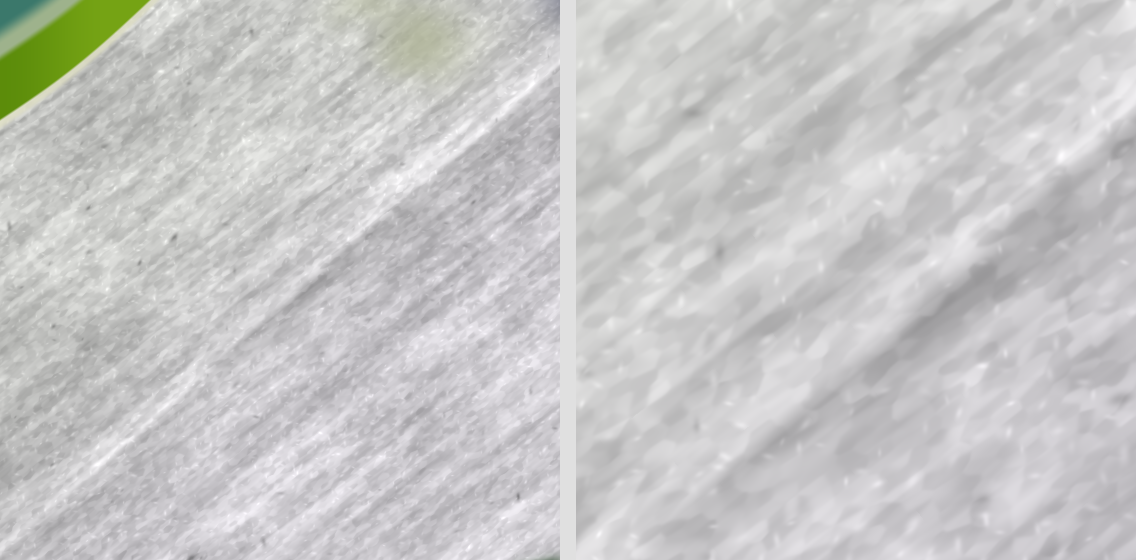
Left, the full canvas; right, a detail of the centre.
Give the GLSL for this texture, as a WebGL 2 fragment shader.

```glsl
#version 300 es
precision highp float;
// A pale, weathered leaf blade with a raised diagonal midrib and a green blade behind it.
// Stretched smooth cellular noise makes the fibres, clouds and grain; scattered
// ellipses make the flecks, and soft distance profiles shade the rib, rim and stains.
uniform vec2 u_resolution;
out vec4 fragColor;

vec3 hash3(vec2 p) {
    vec3 q = fract(vec3(p.xyx) * vec3(0.1031, 0.1030, 0.0973));
    q += dot(q, q.yxz + 33.33);
    return fract((q.xxy + q.yzz) * q.zyx);
}

// Smooth cellular noise: random cell values blended by distance, centred on zero.
float cellNoise(vec2 p) {
    vec2 cell = floor(p), local = fract(p);
    float sum = 0.0, weight = 0.0;
    for (int j = -1; j <= 1; j++) {
        for (int i = -1; i <= 1; i++) {
            vec2 offset = vec2(i, j);
            vec3 rnd = hash3(cell + offset + 200.0);
            vec2 d = offset + rnd.xy - local;
            float w = exp(-7.0 * dot(d, d));
            sum += w * rnd.z;
            weight += w;
        }
    }
    return sum / weight - 0.5;
}

float bell(float x, float width) {
    return exp(-x * x / (width * width));
}

float softSpot(vec2 p, vec2 centre, vec2 size) {
    vec2 q = (p - centre) / size;
    return exp(-dot(q, q));
}

float segmentDistance(vec2 p, vec2 a, vec2 b) {
    vec2 ab = b - a;
    return length(p - a - ab * clamp(dot(p - a, ab) / dot(ab, ab), 0.0, 1.0));
}

// Small elongated marks, at most one per grid cell; radius is in canvas units.
float flecks(vec2 p, float scale, float chance, float radius) {
    vec2 cell = floor(p * scale);
    vec3 rnd = hash3(cell + 350.0);
    vec3 form = hash3(cell + 610.0);
    vec2 d = (fract(p * scale) - mix(vec2(0.3), vec2(0.7), rnd.xy)) / scale;
    float turn = (form.x - 0.5) * 2.4;
    d = mat2(cos(turn), -sin(turn), sin(turn), cos(turn)) * d;
    d /= radius * vec2(1.5, 0.75) * mix(0.6, 1.2, form.y);
    return step(rnd.z, chance) * mix(0.5, 1.0, form.z) * exp(-dot(d, d));
}

// Lightness change across the rib: lit upper flank, bright crest, shaded lower flank.
float ribShade(float d, float x) {
    float flank = mix(0.028, 0.06, smoothstep(0.0, 0.6, x));
    float above = smoothstep(-0.012, 0.004, d);
    float lit = 0.07 * bell(max(d, 0.0), flank) + 0.035 * bell(d - 0.003, 0.007);
    float shaded = -0.055 * exp(min(d, 0.0) / 0.075);
    return mix(shaded, lit, above);
}

float fibreTone(vec2 f) {
    float tone = 0.085 * cellNoise(f * vec2(5.0, 9.0));
    tone += 0.085 * cellNoise(f * vec2(2.5, 24.0) + 17.0);
    tone += 0.085 * cellNoise(f * vec2(5.0, 75.0) + 31.0);
    tone += 0.060 * cellNoise(f * vec2(9.0, 125.0) + 47.0);
    tone += 0.075 * cellNoise(f * vec2(24.0, 46.0) + 59.0);
    tone += 0.100 * cellNoise(f * vec2(75.0, 145.0) + 73.0);
    return tone;
}

vec3 bladeColor(vec2 p, vec2 f, float rib, float rim) {
    float tone = 0.782 + ribShade(rib, p.x) + fibreTone(f);
    tone -= 0.05 * bell(rib - 0.14, 0.07) * (1.0 - smoothstep(0.1, 0.75, p.x));
    tone += 0.03 * smoothstep(0.1, 0.35, -rib);
    tone -= 0.05 * bell(segmentDistance(p, vec2(0.74, 0.22), vec2(0.95, 0.40)), 0.009);

    // Pale flecks gather in clumps; dark ones are rare.
    float clump = smoothstep(-0.15, 0.2, cellNoise(f * 7.0 + 91.0));
    tone += 0.11 * mix(0.35, 1.0, clump) * flecks(f, 48.0, 0.35, 0.0036);
    tone += 0.09 * flecks(f + 0.37, 75.0, 0.25, 0.0025);
    tone -= 0.26 * flecks(f + 0.11, 15.0, 0.11, 0.0055);
    tone -= 0.12 * flecks(f + 0.73, 28.0, 0.10, 0.0035);

    // Cool lilac to the lower right, faintly green-grey to the upper left.
    float warmSide = smoothstep(-0.2, 0.3, rib);
    vec3 color = tone * mix(vec3(1.0, 0.988, 1.012), vec3(0.998, 1.003, 0.988), warmSide);

    // Stains at the top and dim corners.
    vec2 q = p + 0.06 * cellNoise(p * 12.0);
    float olive = softSpot(q, vec2(0.76, 0.93), vec2(0.085, 0.075))
                + 0.6 * softSpot(q, vec2(0.64, 0.99), vec2(0.06, 0.035));
    color = mix(color, vec3(0.69, 0.71, 0.59), 0.75 * min(olive, 1.0));
    color = mix(color, vec3(0.45, 0.46, 0.53), 0.8 * softSpot(p, vec2(1.02), vec2(0.06)));
    color = mix(color, vec3(0.26, 0.36, 0.26), 0.9 * softSpot(q, vec2(0.98, 0.0), vec2(0.035, 0.02)));

    // Cream rim with a thin groove inside it.
    color -= 0.10 * bell(rim + 0.019, 0.004);
    return mix(color, vec3(0.87, 0.87, 0.77), 0.85 * smoothstep(-0.016, -0.006, rim));
}

vec3 backdropColor(vec2 p, float rim) {
    vec3 green = mix(vec3(0.36, 0.55, 0.04), vec3(0.46, 0.64, 0.08), smoothstep(0.0, 0.2, p.x));
    vec3 color = mix(green, vec3(0.62, 0.70, 0.55), smoothstep(0.080, 0.094, rim));
    return mix(color, vec3(0.23, 0.47, 0.42), smoothstep(0.105, 0.135, rim));
}

void main() {
    vec2 p = gl_FragCoord.xy / u_resolution;
    vec2 grain = vec2(0.788, 0.616);
    vec2 fibre = vec2(dot(p, grain), dot(p, vec2(-grain.y, grain.x)));
    float rib = (p.y - 0.015 - 0.875 * p.x) * 0.752 + 0.004 * sin(9.0 * p.x);
    float rim = (p.y - 0.785 - 0.8 * p.x + 0.012 * sin(11.6 * p.x)) * 0.78;
    vec3 color = mix(bladeColor(p, fibre, rib, rim), backdropColor(p, rim), smoothstep(-0.002, 0.003, rim));
    fragColor = vec4(clamp(color, 0.0, 1.0), 1.0);
}
```
